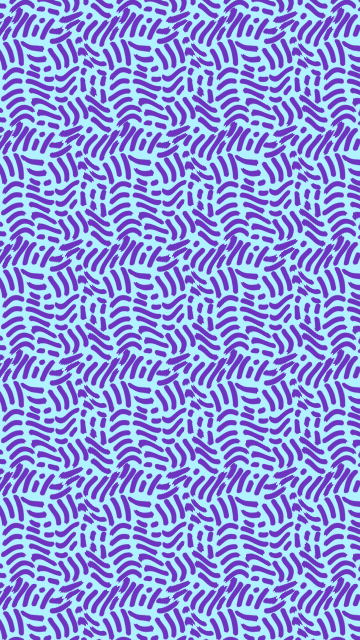
A Shadertoy shader for this pattern:

```glsl
// Short round-ended purple squiggles scattered over pale cyan in a repeating tile.
// Each tile holds a weave of blocks with three hashed strokes apiece; a periodic
// warp bends them, and the warp's gradient keeps the line width constant.

const float TAU = 6.2831853;
const vec2 TILE_SIZE = vec2(0.2975, 0.3164);   // in canvas widths
const float BLOCKS = 4.0;                      // blocks per tile side
const float LINE_RADIUS = 0.007;               // in canvas widths
const vec3 CYAN = vec3(0.69, 0.95, 1.0);
const vec3 PURPLE = vec3(0.43, 0.20, 0.75);

float hash(vec2 p, float salt) {
    vec3 q = fract(vec3(p, salt) * vec3(0.1031, 0.1030, 0.0973));
    q += dot(q, q.yzx + 33.33);
    return fract((q.x + q.y) * q.z);
}

// Random value between lo and hi
float hashRange(vec2 p, float salt, float lo, float hi) {
    return mix(lo, hi, hash(p, salt));
}

// Area-preserving shears that repeat with the tile
vec2 warp(vec2 p) {
    p.x += 0.050 * sin(TAU * p.y + 0.6);
    p.y += 0.042 * sin(TAU * 2.0 * p.x + 1.9);
    p.x += 0.040 * sin(TAU * 2.0 * p.y + 4.1);
    p.y += 0.015 * sin(TAU * 3.0 * p.x + 2.7);
    return p;
}

// Vector from the nearest point of a lane, which may be split into two dashes
vec2 strokeVector(vec2 p, float halfLength, bool isSplit, float splitAt) {
    const float SPLIT_GAP = 0.15;
    float x = clamp(p.x, -halfLength, halfLength);
    if (isSplit && abs(x - splitAt) < SPLIT_GAP)
        x = splitAt + (p.x < splitAt ? -SPLIT_GAP : SPLIT_GAP);
    return vec2(p.x - x, p.y);
}

// Vector from the nearest stroke of one block, with p measured from its centre
vec2 blockVector(vec2 p, vec2 id) {
    bool upright = (mod(id.x + id.y, 2.0) < 0.5) != (hash(id, 3.0) < 0.2);
    if (upright) p = p.yx;

    // Shared arch and S-bend keep the strokes of a block parallel
    float x = clamp(p.x, -0.5, 0.5);
    p.y += hashRange(id, 7.0, -0.15, 0.15) * (4.0 * x * x - 0.4);
    p.y += hashRange(id, 11.0, -0.05, 0.05) * sin(TAU * x);

    vec2 nearest = vec2(9.0);
    for (int i = 0; i < 3; i++) {
        float lane = float(i) - 1.0;
        float salt = 17.0 + 13.0 * float(i);
        vec2 start = vec2(hashRange(id, salt, -0.05, 0.05), lane / 3.0);
        float halfLength = hashRange(id, salt + 2.0, 0.27, 0.41);
        float splitAt = hashRange(id, salt + 4.0, -0.13, 0.13);
        bool isSplit = hash(id, salt + 6.0) < 0.25;
        vec2 v = strokeVector(p - start, halfLength, isSplit, splitAt);
        if (dot(v, v) < dot(nearest, nearest)) nearest = v;
    }
    return upright ? nearest.yx : nearest;
}

// Vector from the nearest stroke among the neighbouring blocks
vec2 patternVector(vec2 q) {
    vec2 cell = floor(q);
    vec2 nearest = vec2(9.0);
    for (int j = -1; j <= 1; j++)
        for (int i = -1; i <= 1; i++) {
            vec2 block = cell + vec2(i, j);
            vec2 v = blockVector(q - block - 0.5, mod(block, BLOCKS));
            if (dot(v, v) < dot(nearest, nearest)) nearest = v;
        }
    return nearest;
}

void mainImage(out vec4 fragColor, in vec2 fragCoord) {
    vec2 q = BLOCKS * warp(fragCoord / iResolution.x / TILE_SIZE);
    vec2 stepX = dFdx(q);
    vec2 stepY = dFdy(q);

    // Convert the distance from warped block units to pixels
    vec2 v = patternVector(q);
    float len = length(v);
    vec2 n = v / max(len, 1e-5);
    float slope = length(vec2(dot(n, stepX), dot(n, stepY)));
    float pixels = len / max(slope, 1e-5);

    float ink = 1.0 - smoothstep(-0.75, 0.75, pixels - LINE_RADIUS * iResolution.x);
    fragColor = vec4(mix(CYAN, PURPLE, ink), 1.0);
}
```
